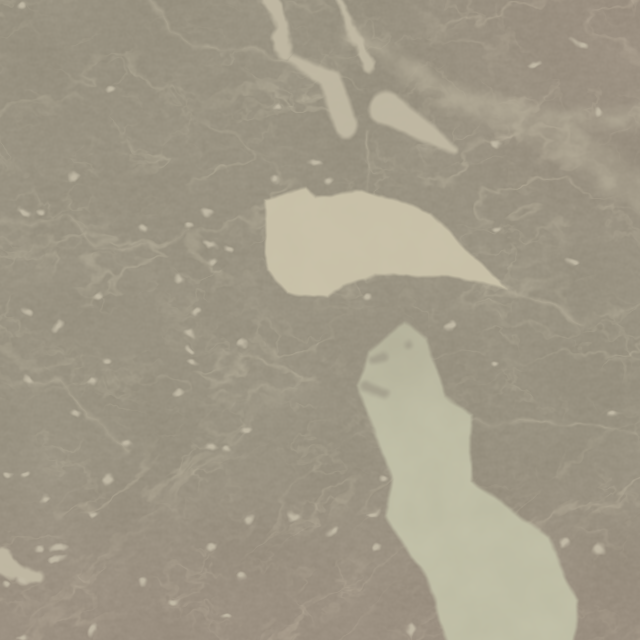
Reproduce this texture procedurally as a Shadertoy shader.

```glsl
// Arid plain seen from high above: two pale salt pans, smaller flats and dry washes.
// Pans are polygon distance fields with noise-warped shores; stream beds are warped
// segments and ridged gradient noise; salt specks are scattered on a hashed grid.

vec2 hash2(vec2 p) {
    vec3 q = fract(p.xyx * vec3(0.1031, 0.1030, 0.0973));
    q += dot(q, q.yzx + 33.33);
    return fract((q.xx + q.yz) * q.zy);
}

float corner(vec2 cell, vec2 offset, vec2 f) {
    return dot(hash2(cell + offset + 200.0) * 2.0 - 1.0, f - offset);
}

float gradientNoise(vec2 p) {
    vec2 i = floor(p), f = p - i;
    vec2 u = f * f * f * (f * (f * 6.0 - 15.0) + 10.0);
    return mix(mix(corner(i, vec2(0, 0), f), corner(i, vec2(1, 0), f), u.x),
               mix(corner(i, vec2(0, 1), f), corner(i, vec2(1, 1), f), u.x), u.y);
}

float fbm(vec2 p) {
    float sum = 0.0, amp = 0.6;
    for (int i = 0; i < 4; i++) {
        sum += amp * gradientNoise(p);
        p = mat2(1.6, 1.2, -1.2, 1.6) * p + 7.3;
        amp *= 0.5;
    }
    return sum;
}

// Thin bright lines along the zero crossings of the noise
float veins(vec2 p, float width) {
    float line = 1.0 - smoothstep(0.0, width, abs(fbm(p)));
    return line * smoothstep(-0.15, 0.3, gradientNoise(p * 0.7 + 31.0));
}

// Signed distance to a closed outline
float polygon(vec2 p, vec2 v[14]) {
    float d = dot(p - v[0], p - v[0]), side = 1.0;
    for (int i = 0, j = 13; i < 14; j = i, i++) {
        vec2 e = v[j] - v[i], w = p - v[i];
        vec2 b = w - e * clamp(dot(w, e) / dot(e, e), 0.0, 1.0);
        d = min(d, dot(b, b));
        bvec3 c = bvec3(p.y >= v[i].y, p.y < v[j].y, e.x * w.y > e.y * w.x);
        if (all(c) || all(not(c))) side = -side;
    }
    return side * sqrt(d);
}

// Distance to a segment whose radius runs from ra to rb
float taper(vec2 p, vec2 a, vec2 b, float ra, float rb) {
    float t = clamp(dot(p - a, b - a) / dot(b - a, b - a), 0.0, 1.0);
    return length(p - mix(a, b, t)) - mix(ra, rb, t);
}

float inside(float d, float soft) { return 1.0 - smoothstep(-soft, soft, d); }

const vec2 upperPan[14] = vec2[14](
    vec2(.410, .688), vec2(.419, .577), vec2(.449, .544), vec2(.514, .536), vec2(.536, .555),
    vec2(.586, .570), vec2(.703, .568), vec2(.792, .549), vec2(.742, .596), vec2(.671, .668),
    vec2(.612, .688), vec2(.566, .700), vec2(.495, .693), vec2(.478, .707));
const vec2 lowerPan[14] = vec2[14](
    vec2(.632, .495), vec2(.667, .473), vec2(.694, .382), vec2(.738, .349), vec2(.736, .251),
    vec2(.857, .160), vec2(.901, .063), vec2(.892, -.03), vec2(.710, -.03), vec2(.661, .102),
    vec2(.605, .193), vec2(.612, .251), vec2(.560, .395), vec2(.576, .452));
const vec4 streams[12] = vec4[12](
    vec4(0, .655, .115, .655), vec4(.115, .655, .155, .605), vec4(.155, .605, .30, .635),
    vec4(.22, 1, .30, .93), vec4(.30, .93, .45, .91), vec4(.79, .549, .915, .50),
    vec4(.915, .50, 1, .52), vec4(.74, .335, .86, .34), vec4(.86, .34, 1, .32),
    vec4(0, .40, .09, .41), vec4(.09, .41, .20, .29), vec4(.575, .79, .575, .70));

void mainImage(out vec4 fragColor, in vec2 fragCoord) {
    vec2 uv = fragCoord / iResolution.y;
    vec2 wobble = vec2(fbm(uv * 14.0), fbm(uv * 14.0 + 50.0));
    vec2 shore = uv + 0.012 * wobble;
    vec2 bent = uv + 0.035 * wobble;

    // Ground: brown-grey, ruddier toward the bottom and upper right
    float ruddy = smoothstep(0.35, 0.0, uv.y) + smoothstep(0.5, 0.0, distance(uv, vec2(1)));
    vec3 color = mix(vec3(0.598, 0.572, 0.506), vec3(0.604, 0.560, 0.502), min(ruddy, 1.0));
    color += 0.035 * fbm(uv * 6.0) + 0.022 * gradientNoise(uv * vec2(70, 110));
    color += 0.014 * gradientNoise(uv * 190.0);

    // Fine drainage: level in the north, slanting up to the right in the south
    vec2 slant = mat2(0.8, -0.6, 0.6, 0.8) * bent;
    float south = smoothstep(0.42, 0.25, uv.y);
    float drainage = mix(veins(bent * vec2(6, 11), 0.05), veins(slant * vec2(4, 13), 0.05), south);
    drainage += 0.6 * veins(bent * vec2(15, 19) + 9.0, 0.07);
    color += vec3(0.050, 0.049, 0.042) * drainage;

    // Main stream beds
    float bed = 1.0;
    for (int i = 0; i < 12; i++)
        bed = min(bed, taper(bent, streams[i].xy, streams[i].zw, 0.002, 0.002));
    float patchy = smoothstep(-0.25, 0.3, fbm(uv * 22.0 + 4.0));
    color = mix(color, vec3(0.72, 0.69, 0.61), inside(bed, 0.005) * (0.25 + 0.5 * patchy));

    // Broad sandy wash crossing the upper right
    float wash = min(taper(bent, vec2(.55, .95), vec2(.70, .85), .012, .016),
                 min(taper(bent, vec2(.70, .85), vec2(.86, .80), .020, .024),
                     taper(bent, vec2(.86, .80), vec2(1.0, .70), .024, .030)));
    wash = min(wash, taper(bent, vec2(.86, .81), vec2(1.0, .82), .012, .014));
    color = mix(color, vec3(0.71, 0.68, 0.60), inside(wash, 0.016) * (0.3 + 0.5 * patchy));

    // Small salt flats and strands
    float flats = min(taper(shore, vec2(.455, .91), vec2(.515, .875), .006, .014),
                      taper(shore, vec2(.515, .875), vec2(.54, .805), .016, .018));
    flats = min(flats, taper(shore, vec2(.605, .83), vec2(.71, .766), .027, .005));
    flats = min(flats, taper(bent, vec2(.42, 1.0), vec2(.445, .92), .014, .007));
    flats = min(flats, taper(bent, vec2(.535, 1.0), vec2(.575, .89), .005, .010));
    flats = min(flats, taper(bent, vec2(0.0, .125), vec2(.055, .10), .018, .010));
    color = mix(color, vec3(0.76, 0.73, 0.645), 0.92 * inside(flats, 0.005));

    // Scattered salt specks, thickest in the southwest
    vec2 cell = floor(bent * 38.0), rnd = hash2(cell + 5.0);
    vec2 local = fract(bent * 38.0) - 0.35 - 0.3 * rnd;
    float chance = 0.015 + 0.08 * smoothstep(0.75, 0.1, distance(uv, vec2(.27, .22)));
    float speck = step(hash2(cell + 91.0).x, chance) * inside(length(local * vec2(0.8, 1.1)) - 0.2, 0.14);
    color = mix(color, vec3(0.78, 0.75, 0.67), 0.85 * speck);

    // Two large pans, the lower one greener with muddy islets near its head
    float upper = inside(polygon(shore, upperPan), 0.0035);
    float lower = inside(polygon(shore, lowerPan), 0.0045);
    float mottling = 0.025 * fbm(uv * 17.0);
    color = mix(color, vec3(0.785, 0.755, 0.660) + 0.5 * mottling, upper);
    vec3 silt = mix(vec3(0.750, 0.745, 0.650), vec3(0.715, 0.705, 0.615), smoothstep(0.3, 0.48, uv.y));
    float islets = min(taper(shore, vec2(.573, .395), vec2(.60, .385), .008, .007),
                       taper(shore, vec2(.583, .438), vec2(.60, .443), .006, .008));
    islets = min(islets, length(shore - vec2(.64, .462)) - 0.005);
    silt = mix(silt + mottling, vec3(0.63, 0.61, 0.54), 0.8 * inside(islets, 0.006));
    color = mix(color, silt, lower);

    fragColor = vec4(color, 1.0);
}
```
